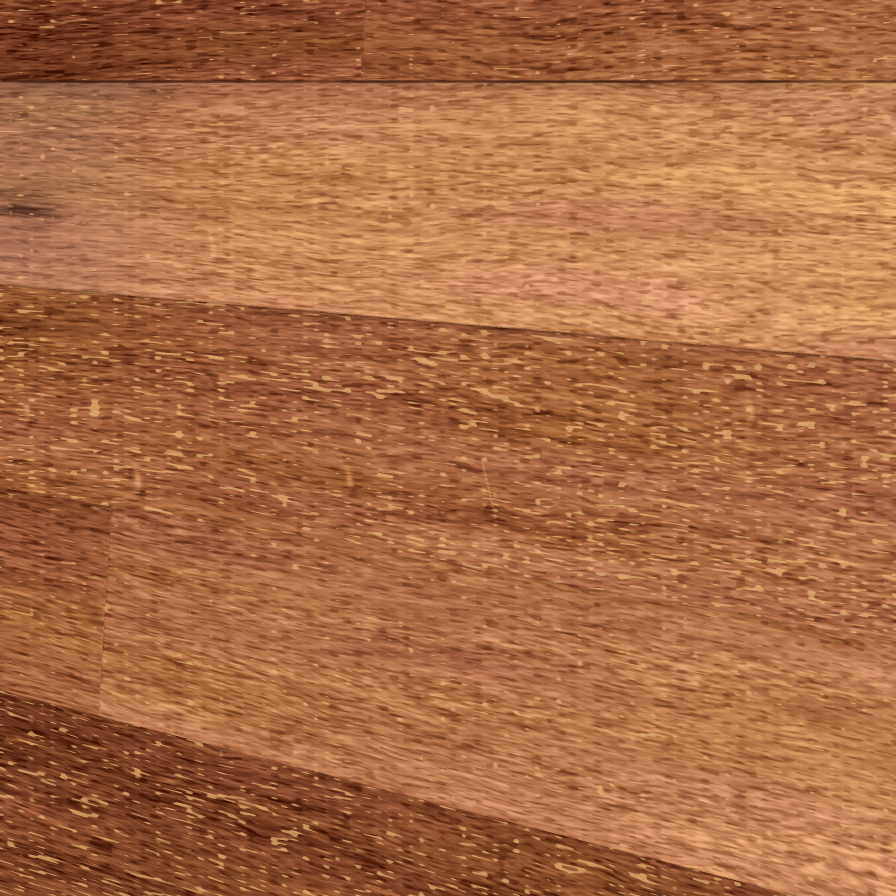
A Shadertoy shader for this texture:

```glsl
// Worn wooden floor: five rows of planks fanning out to the right in perspective.
// One scalar tone (plank + grain + light) indexes a brown ramp; pores, pale flecks,
// seams, small dents and a scratch are layered on top.

const vec3 DARK_WOOD  = vec3(0.42, 0.21, 0.11);
const vec3 MID_WOOD   = vec3(0.66, 0.40, 0.25);
const vec3 LIGHT_WOOD = vec3(0.87, 0.61, 0.42);
const vec3 WORN_WOOD  = vec3(0.74, 0.54, 0.39);
const vec3 FLECK      = vec3(0.90, 0.70, 0.45);
const vec3 SEAM       = vec3(0.24, 0.11, 0.06);

// Per row, top to bottom: butt joint position, tone left and right of it
const float JOINT[5] = float[5](0.41, 0.245, 0.37, 0.117, -0.2);
const vec2 TONE[5] = vec2[5](vec2(0.24, 0.33), vec2(0.74, 0.79),
    vec2(0.44, 0.45), vec2(0.47, 0.63), vec2(0.16, 0.19));

float hash(vec2 p) {
    vec3 q = fract(vec3(p.xyx) * 0.1031);
    q += dot(q, q.yzx + 33.33);
    return fract((q.x + q.y) * q.z);
}

float noise(vec2 p) {
    vec2 i = floor(p), f = fract(p);
    f = f * f * (3.0 - 2.0 * f);
    return mix(mix(hash(i), hash(i + vec2(1, 0)), f.x),
               mix(hash(i + vec2(0, 1)), hash(i + vec2(1, 1)), f.x), f.y);
}

// Long streaks and broad bands, centred on zero
float bands(vec2 p) {
    return 0.16 * (noise(p * vec2(2.0, 5.0)) - 0.5)
         + 0.20 * (noise(p * vec2(3.5, 24.0)) - 0.5)
         + 0.22 * (noise(p * vec2(11.0, 58.0)) - 0.5);
}

// Short crisp fibres, centred on zero
float fibres(vec2 p) {
    return 0.34 * (noise(p * vec2(48.0, 105.0)) - 0.5)
         + 0.34 * (noise(p * vec2(105.0, 140.0) + 19.0) - 0.5);
}

// Irregular specks where noise rises above a threshold
float specks(vec2 p, float threshold) {
    return smoothstep(threshold, threshold + 0.14, noise(p));
}

float segment(vec2 p, vec2 a, vec2 b) {
    vec2 pa = p - a, ba = b - a;
    return length(pa - ba * clamp(dot(pa, ba) / dot(ba, ba), 0.0, 1.0));
}

float line(float dist, float halfWidth) {
    return 1.0 - smoothstep(halfWidth * 0.5, halfWidth * 1.5, abs(dist));
}

// Bent pale ridge with a shadow at its foot; returns a signed tone change
float dent(vec2 p, vec2 centre) {
    vec2 q = p - centre;
    q.x += 9.0 * q.y * q.y - 0.15 * q.y;
    vec2 ridge = q * vec2(270, 75);
    vec2 shadow = (q - vec2(0.003, 0.016)) * vec2(200, 170);
    return 0.42 * exp(-dot(ridge, ridge)) - 0.35 * exp(-dot(shadow, shadow));
}

vec3 woodRamp(float tone) {
    tone = clamp(tone, -0.4, 1.2);
    return tone < 0.5 ? mix(DARK_WOOD, MID_WOOD, tone * 2.0)
                      : mix(MID_WOOD, LIGHT_WOOD, tone * 2.0 - 1.0);
}

// p.x runs right, p.y runs down
vec3 floorColor(vec2 p) {
    // Fan of rows: the spacing widens to the right
    float spacing = 0.2265 + 0.086 * p.x;
    float across = (p.y - 0.091) / spacing;
    int row = clamp(int(floor(across)) + 1, 0, 4);
    float inRow = fract(across);
    float jointDist = p.x - JOINT[row] + 0.015 * (inRow - 0.5);
    float side = row == 0 || row == 3 ? step(0.0, jointDist) : 0.0;
    vec2 wood = vec2(p.x, across) + vec2(17.0, 5.0) * (float(row) + 0.4 * side);
    wood.y += 0.05 * noise(wood * vec2(5.0, 3.0)) + 0.012 * noise(wood * vec2(24.0, 9.0));

    // Plank tone, light from the right, dim upper left corner
    float tone = mix(TONE[row].x, TONE[row].y, smoothstep(-0.003, 0.003, jointDist));
    tone += 0.20 * (p.x - 0.5) + 0.10 * (inRow - 0.5);
    tone -= 0.16 * (1.0 - smoothstep(0.0, 0.3, length(p)));

    // Grain, crisper in some patches, and dark pores
    float patchiness = noise(wood * vec2(4.0, 9.0));
    tone += bands(wood) + (0.75 + 0.6 * patchiness) * fibres(wood);
    tone += 0.03 - 0.26 * specks(wood * vec2(75.0, 115.0) + 70.0, 0.66);

    // Sheen near the lower right
    float sheen = smoothstep(0.4, 0.95, p.x) * exp(-pow((across - 2.82) / 0.13, 2.0));
    tone += sheen * (0.12 + 0.5 * (noise(wood * vec2(70.0, 80.0)) - 0.4));

    // Dents spread along the middle row, and one above
    for (int i = 0; i < 4; i++) {
        float n = float(i);
        tone += dent(p, vec2(0.138 * pow(1.9, n) - 0.108, 0.457 + 0.09 * sin(n * 1.0472)));
    }
    tone += 0.7 * dent(p, vec2(0.238, 0.276));
    tone += 0.22 * line(segment(p, vec2(0.538, 0.514), vec2(0.553, 0.578)), 0.0011);

    // Rubbed grey patch with a dark smudge
    float worn = row == 1 ? 1.0 - smoothstep(0.12, 0.27, p.x + 0.06 * patchiness) : 0.0;
    vec2 smudge = (p - vec2(0.03, 0.235)) * vec2(22.0, 32.0);
    tone -= worn * exp(-dot(smudge, smudge)) * noise(wood * vec2(9.0, 45.0));
    vec3 color = mix(woodRamp(tone), WORN_WOOD * (0.67 + 0.4 * tone), 0.55 * worn);
    color *= 1.0 + 0.14 * (noise(wood * vec2(3.0, 7.0) + 50.0) - 0.5) * vec3(0.0, 0.4, -1.0);

    // Pale flecks, denser in the darker rows
    float threshold = (row == 2 || row == 4 ? 0.74 : 0.84) + 0.08 * (0.5 - patchiness);
    color = mix(color, FLECK, 0.75 * specks(wood * vec2(85.0, 105.0) + 40.0, threshold));

    // Seams between rows, broken and fading downward, and butt joints
    float seamStrength = 0.75 * exp(-0.85 * max(round(across), 0.0));
    seamStrength *= 0.6 + 0.6 * noise(vec2(p.x * 14.0, round(across) * 5.0));
    float seamDist = (across - round(across)) * spacing;
    color *= 1.0 - 0.25 * seamStrength * exp(-inRow * spacing * 60.0);
    color = mix(color, SEAM, seamStrength * line(seamDist, 0.0014));
    return mix(color, SEAM, 0.08 * side * line(jointDist, 0.0014));
}

void mainImage(out vec4 fragColor, in vec2 fragCoord) {
    vec3 color = vec3(0.0);
    for (int i = 0; i < 4; i++) {
        vec2 offset = vec2(i & 1, i >> 1) * 0.5 - 0.25;
        vec2 uv = (fragCoord + offset) / iResolution.xy;
        color += 0.25 * floorColor(vec2(uv.x, 1.0 - uv.y));
    }
    fragColor = vec4(color, 1.0);
}
```
